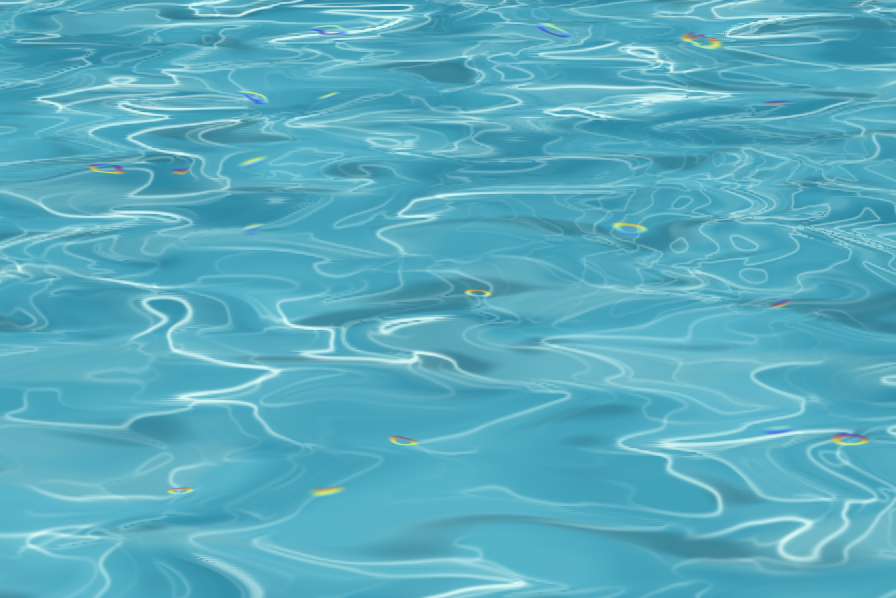
Reproduce this texture procedurally as a WebGL 2 fragment shader.

```glsl
#version 300 es
precision highp float;
// Sunlit pool water in perspective: caustic filaments, dark ripples and spectral glints.

uniform vec2 u_resolution;
out vec4 fragColor;

// Palette
const vec3 DEEP = vec3(0.18, 0.54, 0.645);
const vec3 MID = vec3(0.26, 0.635, 0.73);
const vec3 LIGHT = vec3(0.335, 0.70, 0.785);
const vec3 SKY = vec3(0.43, 0.715, 0.77);
const vec3 SHADE = vec3(0.18, 0.445, 0.52);
const vec3 SUN = vec3(0.84, 0.97, 0.96);

// Perspective, in canvas heights
const float HORIZON = 1.9;
const float DEPTH_STRETCH = 3.0;
const float WATER_SCALE = 7.0;

// Light
const int CAUSTIC_LAYERS = 3;
const float LINE_WIDTH = 0.0036;
const float GLOW_WIDTH = 0.028;
const vec2 CHOP_CENTRE = vec2(1.36, 0.61);
const vec2 GLINT_GRID = vec2(8.0, 9.0);
const float GLINT_CHANCE = 0.2;

vec2 hash2(vec2 p) {
    vec3 q = fract(p.xyx * vec3(0.1031, 0.1030, 0.0973));
    q += dot(q, q.yzx + 33.33);
    return fract((q.xx + q.yz) * q.zy);
}

float cornerSlope(vec2 cell, vec2 offset) {
    return dot(hash2(cell) * 2.0 - 1.0, offset);
}

// Gradient noise, roughly -1 to 1
float noise(vec2 p) {
    vec2 i = floor(p), f = p - i;
    vec2 u = f * f * f * (f * (f * 6.0 - 15.0) + 10.0);
    vec2 e = vec2(1.0, 0.0);
    float low = mix(cornerSlope(i, f), cornerSlope(i + e, f - e), u.x);
    float high = mix(cornerSlope(i + e.yx, f - e.yx), cornerSlope(i + 1.0, f - 1.0), u.x);
    return 1.6 * mix(low, high, u.y);
}

vec2 toWater(vec2 canvas) {
    float depth = 1.0 / (HORIZON - canvas.y);
    return WATER_SCALE * depth * vec2(canvas.x - 0.75, DEPTH_STRETCH);
}

// Bright contour with a soft glow on one side only
float filament(vec2 p, float width) {
    float field = noise(p) + 0.3 * noise(p * 2.1 + 7.3);
    float steepness = length(vec2(dFdx(field), dFdy(field))) * u_resolution.y;
    float dist = field / (steepness + 1.2);
    float core = exp(-dist * dist / (width * width));
    float glow = smoothstep(-width, width, dist) * exp(-abs(dist) / GLOW_WIDTH);
    return core + 0.24 * glow;
}

// Small tilted lens or ring split into spectral colours; alpha is coverage
vec4 glint(vec2 canvas, float wobble) {
    vec2 p = canvas * GLINT_GRID;
    vec2 cell = floor(p);
    vec2 seed = hash2(cell + 61.0), kind = hash2(cell + 137.0);
    vec2 d = (p - cell - mix(vec2(0.38), vec2(0.62), seed)) / GLINT_GRID;
    d.y += d.x * (kind.x - 0.5) * 0.5 + 0.006 * wobble;
    vec2 size = mix(vec2(0.018, 0.006), vec2(0.04, 0.011), kind.y);
    float radius = length(d / size);
    float lens = 1.0 - smoothstep(0.2, 1.0, radius);
    float ring = 1.0 - smoothstep(0.0, 0.35, abs(radius - 0.65));
    float shape = mix(lens, ring, step(0.6, kind.x));
    float phase = d.y / size.y * 0.35 + seed.y;
    vec3 spectrum = 0.62 + 0.38 * cos(6.2832 * (phase + vec3(0.0, 0.13, 0.42)));
    return vec4(spectrum, shape * step(seed.x, GLINT_CHANCE));
}

void main() {
    vec2 canvas = gl_FragCoord.xy / u_resolution.y;
    vec2 water = toWater(canvas);

    // Surface waves bend everything seen through them
    vec2 swell = vec2(noise(water * vec2(0.5, 1.1) + 3.7), noise(water * vec2(0.7, 1.6) + 19.2));
    float ripple = noise(water * vec2(0.9, 2.4) + swell * 0.8 + 41.5);
    vec2 bed = water + vec2(1.0, 0.6) * swell + vec2(0.5, 0.2) * ripple;

    // Body colour, deeper towards the far side
    float tone = 0.45 * noise(bed * 0.6 + 11.3) + 0.4 * noise(water * vec2(0.4, 1.5) + swell + 27.1);
    tone += 0.15 * ripple + 0.3 * (0.48 - canvas.y);
    vec3 color = mix(DEEP, MID, smoothstep(-0.42, 0.0, tone));
    color = mix(color, LIGHT, smoothstep(0.0, 0.34, tone));

    // Stretched reflections: pale sky and dark ripple backs
    float sheen = noise(water * vec2(0.33, 1.3) + 0.7 * swell + 53.4) + 0.25 * ripple;
    color = mix(color, SKY, smoothstep(0.05, 0.5, sheen) * mix(0.75, 0.5, canvas.y));
    float streak = noise(water * vec2(0.55, 1.7) + 0.6 * swell + 71.8);
    streak += 0.4 * noise(water * vec2(1.3, 4.0) + swell + 83.6);
    color = mix(color, SHADE, 0.62 * smoothstep(0.26, 0.62, streak));

    // Caustic net, from bold to fine
    float width = LINE_WIDTH * mix(1.1, 0.65, canvas.y);
    float light = 0.0, scale = 0.72, strength = 0.72;
    for (int i = 0; i < CAUSTIC_LAYERS; i++) {
        vec2 p = bed * scale + 17.0 * float(i);
        float visible = smoothstep(-0.3, 0.5, noise(p * 0.8 + 95.2));
        light += strength * visible * filament(p, width);
        scale *= 1.55;
        strength *= 0.62;
    }

    // Patch of broken, choppy water
    vec2 chopOffset = (canvas - CHOP_CENTRE) / vec2(0.42, 0.13);
    float chop = exp(-dot(chopOffset, chopOffset));
    vec2 chopPos = water * vec2(2.6, 2.3) + 1.2 * swell + 0.8 * ripple;
    float facets = noise(chopPos * 1.3 + 31.9);
    color = mix(color, facets > 0.0 ? SKY : DEEP, chop * 0.6 * smoothstep(0.0, 0.5, abs(facets)));
    light = mix(light, 0.5 * filament(chopPos, width * 0.7), 0.8 * chop);
    color = mix(color, SUN, clamp(light, 0.0, 0.95));

    // Spectral glints
    vec4 spark = glint(canvas, ripple + facets);
    color = mix(color, spark.rgb, 0.75 * spark.a);
    fragColor = vec4(color, 1.0);
}
```
